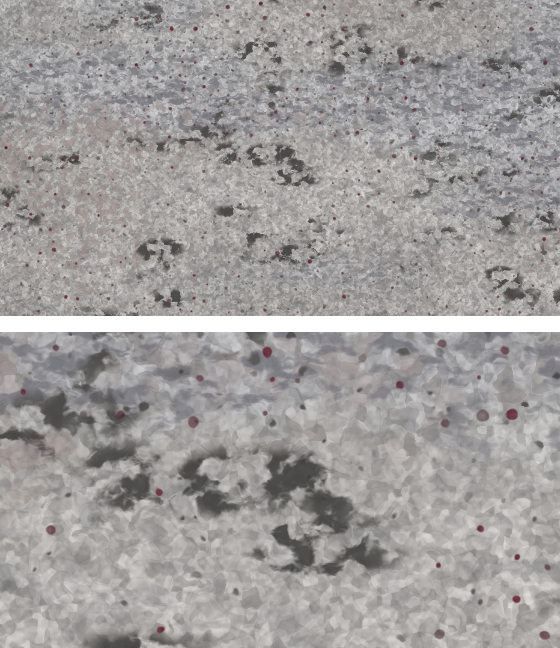
Top: the whole. Bottom: its middle third, enlarged.
This texture is drawn by a Shadertoy shader. Its source:

```glsl
#define GRAIN_SCALE 58.0
#define CHIP_SCALE 112.0
#define GARNET_SCALE 27.0
#define FLECK_SCALE 52.0
#define BASE_COLOR vec3(0.682, 0.672, 0.658)
#define SMOKE_COLOR vec3(0.47, 0.445, 0.435)
#define BLUE_COLOR vec3(0.43, 0.43, 0.465)
#define ROSE_COLOR vec3(0.60, 0.535, 0.525)
#define MICA_COLOR vec3(0.24, 0.235, 0.225)
#define GARNET_COLOR vec3(0.41, 0.14, 0.20)

float hash(vec2 p) {
    return fract(sin(dot(p, vec2(127.1, 311.7))) * 43758.5453);
}

vec2 hash2(vec2 p) {
    return vec2(hash(p), hash(p + 57.3));
}

float noise(vec2 p) {
    vec2 i = floor(p), f = fract(p);
    f = f * f * (3.0 - 2.0 * f);
    return mix(mix(hash(i), hash(i + vec2(1, 0)), f.x),
               mix(hash(i + vec2(0, 1)), hash(i + vec2(1, 1)), f.x), f.y);
}

float fbm(vec2 p) {
    float sum = 0.0, amp = 0.533;
    for (int i = 0; i < 4; i++) {
        sum += amp * noise(p);
        p = mat2(1.6, 1.2, -1.2, 1.6) * p + 17.1;
        amp *= 0.5;
    }
    return sum;
}

// Cellular crystals: x = softly blended cell tone, y = distance to the seam
vec2 crystals(vec2 p) {
    vec2 cell = floor(p);
    float near = 9.0, second = 9.0, tone = 0.0, total = 0.0;
    for (int y = -1; y <= 1; y++) {
        for (int x = -1; x <= 1; x++) {
            vec2 id = cell + vec2(x, y);
            float d = length(id + hash2(id) - p);
            float weight = exp(-22.0 * d);
            tone += weight * hash(id + 11.7);
            total += weight;
            second = min(second, max(near, d));
            near = min(near, d);
        }
    }
    return vec2(tone / total, second - near);
}

// Scattered round grains, one candidate per cell: x = coverage, y = random shade
vec2 speckles(vec2 p, float density, float minRadius, float maxRadius, float blur) {
    vec2 id = floor(p);
    vec2 center = 0.28 + 0.44 * hash2(id + 3.1);
    float size = hash(id + 23.9);
    float radius = mix(minRadius, maxRadius, size * size);
    float disc = 1.0 - smoothstep(radius - blur, radius + blur, length(fract(p) - center));
    return vec2(disc * step(hash(id + 41.3), density), hash(id + 71.7));
}

void mainImage(out vec4 fragColor, in vec2 fragCoord) {
    vec2 p = fragCoord / iResolution.y;
    float pixel = 1.0 / iResolution.y;
    vec2 warp = vec2(fbm(p * 45.0), fbm(p * 45.0 + 31.7)) - 0.5;
    vec2 q = p + 0.016 * warp;

    // Broad geological zones, stretched along the slab
    float cloud = fbm(p * vec2(2.2, 4.5) + 4.3);
    float blueZone = smoothstep(0.46, 0.68, fbm(p * vec2(1.3, 3.6) + 12.6));
    float roseZone = smoothstep(0.45, 0.65, fbm(p * vec2(2.0, 3.0) + 27.4));

    // Pale interlocking crystals
    vec2 grain = crystals(q * GRAIN_SCALE);
    vec2 chip = crystals(q * CHIP_SCALE + 8.5);
    float light = 0.10 * (grain.x - 0.5) + 0.15 * (chip.x - 0.5)
                + 0.10 * (noise(p * 210.0) - 0.5) + 0.14 * (cloud - 0.5);
    light -= 0.035 * (1.0 - smoothstep(0.0, 0.16, grain.y));
    vec3 color = BASE_COLOR + light;
    color += vec3(-0.012, -0.004, 0.018) * blueZone;

    // Smoky and rosy translucent grains
    float smoke = smoothstep(0.72, 0.90, grain.x) * smoothstep(0.35, 0.60, fbm(p * 9.0));
    color = mix(color, SMOKE_COLOR, 0.50 * smoke);
    float rose = smoothstep(0.50, 0.75, crystals(q * GRAIN_SCALE * 0.8 + 19.0).x);
    color = mix(color, ROSE_COLOR, 0.55 * rose * roseZone);

    // Fine blue-grey streaks
    float streak = smoothstep(0.50, 0.70, fbm(q * vec2(38.0, 75.0) + 6.2));
    color = mix(color, BLUE_COLOR, streak * (0.20 + 0.50 * blueZone));

    // Ragged clusters of dark mica
    vec2 tilted = vec2(p.x + 0.25 * p.y, p.y - 0.15 * p.x);
    float patches = smoothstep(0.56, 0.74, fbm(tilted * vec2(6.5, 12.0) + 9.4));
    float mica = smoothstep(0.46, 0.64, fbm(q * vec2(42.0, 56.0) + 2.8));
    color = mix(color, MICA_COLOR, 0.85 * patches * mica);

    // Small neutral flecks, then garnets gathered in loose groups
    vec2 fleck = speckles(q * FLECK_SCALE, 0.06 + 0.14 * blueZone, 0.10, 0.27,
                          0.05 + 0.7 * pixel * FLECK_SCALE);
    color = mix(color, MICA_COLOR, fleck.x * mix(0.25, 0.80, fleck.y));
    float gather = smoothstep(0.36, 0.66, fbm(floor(p * GARNET_SCALE) * 0.16 + 14.0));
    vec2 garnet = speckles((p + 0.006 * warp) * GARNET_SCALE, 0.06 + 0.32 * gather,
                           0.07, 0.19, 0.015 + 0.7 * pixel * GARNET_SCALE);
    vec3 gem = mix(MICA_COLOR + vec3(0.06, -0.03, 0.0), GARNET_COLOR, garnet.y);
    gem += 0.14 * (noise(p * 190.0) - 0.5);
    color = mix(color, gem, garnet.x * mix(0.55, 0.95, garnet.y));

    fragColor = vec4(clamp(color, 0.0, 1.0), 1.0);
}
```
